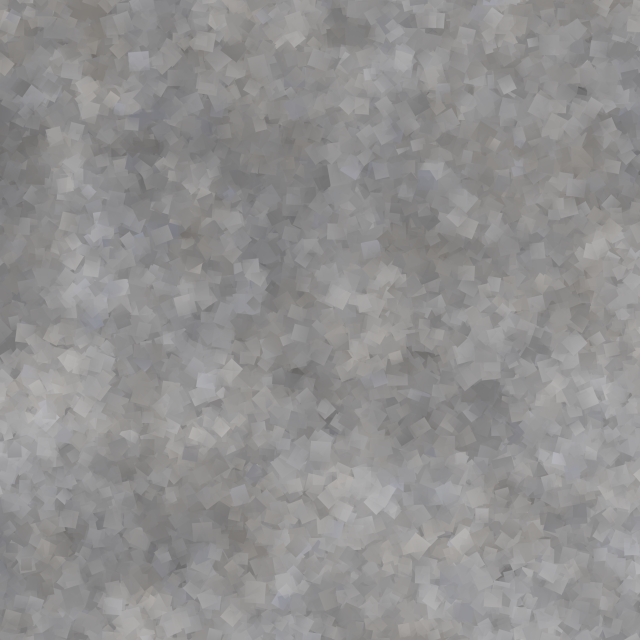
A Shadertoy shader for this texture:

```glsl
// Mottled grey stone built from layers of small overlapping, rotated square dabs.
#define LAYERS 6
#define CELL 0.028
#define MEAN_GREY vec3(0.590, 0.585, 0.585)
#define DAB_CONTRAST 0.125
#define CLOUD_CONTRAST 0.105
#define TINT_AMOUNT 0.022
#define GAP_DARKENING 0.07
#define SPOT_DARKENING 0.13
#define SPOT_CHANCE 0.35

// Integer hash: three random values in 0..1 for a cell and a seed
vec3 hash3(vec2 cell, int seed) {
    uvec3 v = uvec3(ivec3(ivec2(cell), seed)) * 1664525u + 1013904223u;
    v.x += v.y * v.z; v.y += v.z * v.x; v.z += v.x * v.y;
    v ^= v >> 16u;
    v.x += v.y * v.z; v.y += v.z * v.x; v.z += v.x * v.y;
    return vec3(v >> 8u) / 16777216.0;
}

// Smooth value noise, centred on zero
float noise(vec2 p, int seed) {
    vec2 i = floor(p), f = p - i;
    f = f * f * (3.0 - 2.0 * f);
    float low = mix(hash3(i, seed).x, hash3(i + vec2(1, 0), seed).x, f.x);
    float high = mix(hash3(i + vec2(0, 1), seed).x, hash3(i + vec2(1, 1), seed).x, f.x);
    return mix(low, high, f.y) - 0.5;
}

// Broad clouds with a slight vertical stretch
float clouds(vec2 p) {
    return noise(p * 4.0, 11) + 0.95 * noise(p * vec2(9.0, 6.0), 12)
         + 0.85 * noise(p * 18.0, 13) + 0.6 * noise(p * 38.0, 14);
}

// Rare, small dark spots, kept inside their cells
float darkSpots(vec2 p) {
    vec2 cell = floor(p * 3.0);
    vec3 rnd = hash3(cell, 21);
    vec2 centre = (cell + 0.2 + 0.6 * rnd.xy) / 3.0;
    float spot = 1.0 - smoothstep(0.008, 0.025, length(p - centre));
    return spot * step(rnd.z, SPOT_CHANCE);
}

// Colour of one dab, taken at its centre
vec3 dabColour(vec2 centre, vec3 rnd, float depth) {
    float grey = CLOUD_CONTRAST * clouds(centre)
               + DAB_CONTRAST * (rnd.x - 0.5)
               - SPOT_DARKENING * darkSpots(centre)
               - GAP_DARKENING * depth * depth;
    float warmth = noise(centre * 13.0, 31) + 0.8 * (rnd.y - 0.5);
    vec3 tint = TINT_AMOUNT * warmth * vec3(0.6, 0.1, -0.8);
    float bluish = smoothstep(0.95, 1.0, rnd.z);
    return MEAN_GREY + grey + tint + bluish * vec3(-0.008, 0.0, 0.03);
}

void mainImage(out vec4 fragColor, in vec2 fragCoord) {
    vec2 uv = fragCoord / iResolution.y;
    float edge = 0.7 / iResolution.y;
    vec3 colour = MEAN_GREY - GAP_DARKENING;

    for (int layer = 0; layer < LAYERS; layer++) {
        // Each layer has its own turned and shifted grid
        float turn = 1.3 * float(layer);
        mat2 gridTurn = mat2(cos(turn), sin(turn), -sin(turn), cos(turn));
        vec2 shift = vec2(0.37, 0.61) * float(layer);
        vec2 p = gridTurn * uv + shift;
        vec2 home = floor(p / CELL);
        float depth = 1.0 - float(layer) / float(LAYERS - 1);

        for (int y = -1; y <= 1; y++)
        for (int x = -1; x <= 1; x++) {
            vec2 cell = home + vec2(x, y);
            vec3 place = hash3(cell, 40 + layer);
            vec3 form = hash3(cell, 60 + layer);
            vec2 centre = (cell + place.xy) * CELL;

            // Rotated box with a slightly uneven aspect
            float angle = 6.2832 * place.z;
            vec2 axis = vec2(cos(angle), sin(angle));
            vec2 q = p - centre;
            q = vec2(dot(q, axis), dot(q, vec2(-axis.y, axis.x)));
            vec2 halfSize = CELL * mix(0.3, 0.58, form.x) * vec2(1.0, mix(0.75, 1.1, form.y));
            vec2 d = abs(q) - halfSize;
            float cover = 1.0 - smoothstep(-edge, edge, max(d.x, d.y));

            // Paint thins out from one side of the dab to the other
            if (cover > 0.0) {
                float fade = clamp(0.5 + 0.5 * q.x / halfSize.x, 0.0, 1.0);
                vec3 paint = dabColour((centre - shift) * gridTurn, hash3(cell, 80 + layer), depth);
                colour = mix(colour, paint, cover * mix(0.3, 0.92, fade));
            }
        }
    }
    fragColor = vec4(colour, 1.0);
}
```
